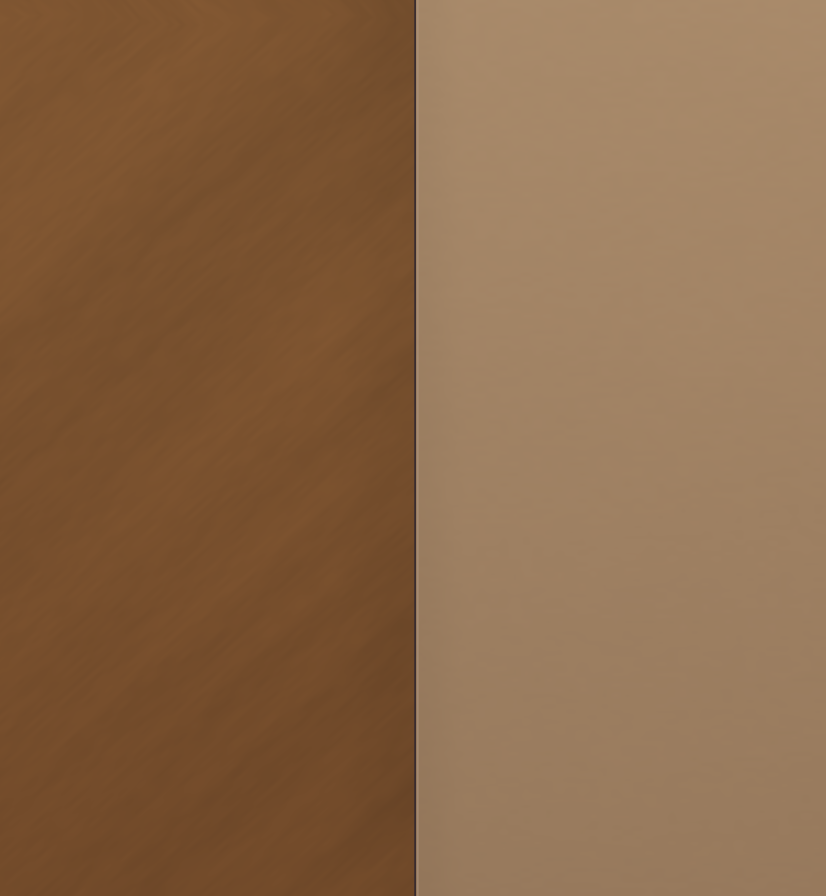
Write a Shadertoy shader that draws this texture.

```glsl
float hash(vec2 p) {
    p = fract(p * vec2(0.1031, 0.1137));
    p += dot(p, p.yx + 33.33);
    return fract((p.x + p.y) * p.x * 17.0);
}

float noise(vec2 p) {
    vec2 i = floor(p), f = fract(p);
    f = f * f * (3.0 - 2.0 * f);
    return mix(mix(hash(i), hash(i + vec2(1, 0)), f.x),
               mix(hash(i + vec2(0, 1)), hash(i + vec2(1, 1)), f.x), f.y);
}

float fbm(vec2 p) {
    float sum = 0.0, amplitude = 0.5;
    for (int i = 0; i < 4; i++) {
        sum += amplitude * noise(p);
        p = p * 2.03 + 17.1;
        amplitude *= 0.5;
    }
    return sum;
}

vec3 woodPanel(vec2 p, vec2 uv) {
    // Grain folds back in a shallow chevron along the top
    float fold = 0.978 + 0.006 * sin(uv.x * 20.0);
    float y = p.y - 2.0 * max(p.y - fold, 0.0);
    vec2 grain = mat2(0.743, -0.669, 0.669, 0.743) * vec2(p.x, y) + 8.0;

    // Long bands, thin streaks and short pores stretched along the grain
    float bands = fbm(grain * vec2(0.7, 14.0)) - 0.47;
    float streaks = noise(grain * vec2(2.5, 70.0)) - 0.5;
    float pores = noise(grain * vec2(45.0, 210.0)) - 0.5;
    float blotches = noise(p * 5.0 + 31.0) - 0.5;

    vec3 color = mix(vec3(0.452, 0.295, 0.166), vec3(0.488, 0.328, 0.188),
                     smoothstep(0.0, 0.9, uv.y));
    color *= 1.0 + 0.14 * bands + 0.025 * streaks + 0.035 * pores + 0.025 * blotches;
    return color * (1.0 - 0.05 * smoothstep(0.38, 0.50, uv.x));
}

vec3 satinPanel(vec2 p, vec2 uv) {
    vec3 color = mix(vec3(0.592, 0.475, 0.362), vec3(0.660, 0.540, 0.415), uv.y);

    // Soft shade beside the seam
    color *= 1.0 - 0.03 * (1.0 - smoothstep(0.505, 0.57, uv.x));

    // Cloudy tone and fine fabric-like texture
    color *= 1.0 + 0.015 * (fbm(p * vec2(5.0, 7.0)) - 0.47);
    return color * (1.0 + 0.010 * (noise(p * vec2(80.0, 170.0)) - 0.5));
}

void mainImage(out vec4 fragColor, in vec2 fragCoord) {
    vec2 uv = fragCoord / iResolution.xy;
    vec2 p = fragCoord / iResolution.y;
    float soft = 1.0 / iResolution.x;
    float seam = uv.x - 0.5026;

    vec3 color = mix(woodPanel(p, uv), satinPanel(p, uv),
                     smoothstep(-soft, soft, seam));

    // Thin dark gap with a pale bevel on its right
    float gap = 1.0 - smoothstep(0.0003, 0.0003 + 1.2 * soft, abs(seam));
    float bevel = 1.0 - smoothstep(0.0004, 0.0004 + soft, abs(seam - 0.0032));
    color = mix(color, vec3(0.68, 0.58, 0.50), 0.6 * bevel);
    color = mix(color, vec3(0.18, 0.14, 0.17), 0.9 * gap);

    fragColor = vec4(color, 1.0);
}
```
